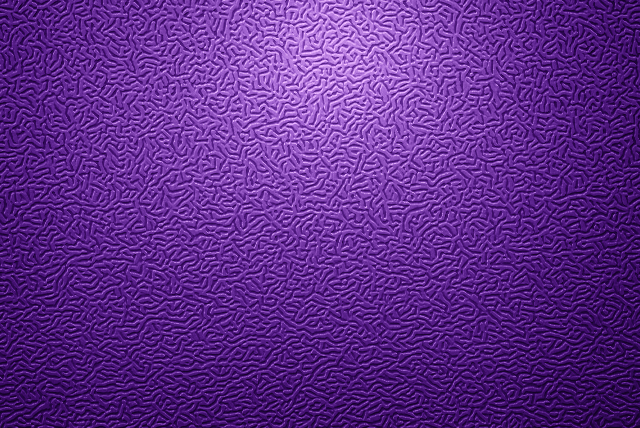
Reproduce this texture procedurally as a Shadertoy shader.

```glsl
#define WORM_SPACING 0.0142
#define CELL_PERIODS 1.15
#define RELIEF_STEP 0.22
#define RELIEF_GAIN 1.5
#define GROOVE_DEPTH 1.3
#define GRAIN_SIZE 0.003
#define GRAIN_GAIN 0.35
#define LIGHT_DIR vec2(-0.3, 0.95)

const float TAU = 6.28319;

vec3 hash32(vec2 p) {
    vec3 q = fract(p.xyx * vec3(0.1031, 0.1030, 0.0973));
    q += dot(q, q.yxz + 33.33);
    return fract((q.xxy + q.yzz) * q.zyx);
}

// Sum of randomly turned wave packets; the crests form short winding worms.
// p is in wave periods, spread is the range of wave angles about vertical.
float wormNoise(vec2 p, float spread) {
    vec2 g = p / CELL_PERIODS;
    vec2 cell = floor(g);
    vec2 phasor = vec2(0.0);
    for (int j = -1; j <= 1; j++) {
        for (int i = -1; i <= 1; i++) {
            vec2 id = cell + vec2(i, j);
            vec3 rnd = hash32(id + 71.0);
            vec2 d = g - id - hash32(id + 193.0).xy;
            float weight = max(0.0, 1.0 - dot(d, d));
            float angle = 0.27 * TAU + (rnd.x + rnd.y - 1.0) * spread;
            vec2 wave = vec2(cos(angle), sin(angle));
            float phase = TAU * (dot(wave, d) * CELL_PERIODS + rnd.z);
            phasor += weight * weight * vec2(cos(phase), sin(phase));
        }
    }
    return phasor.x / (length(phasor) + 0.2);
}

float plateau(float n) {
    return smoothstep(-0.6, 0.45, n);
}

float glow(vec2 p, vec2 center, vec2 radius) {
    vec2 d = (p - center) / radius;
    return exp(-dot(d, d));
}

// Broad lamp from above, a hot spot near the top, shade at the borders.
float lighting(vec2 p) {
    float light = 0.92 + 2.05 * glow(p, vec2(-0.03, 0.23), vec2(0.66, 0.48));
    light += 1.35 * glow(p, vec2(0.04, 0.44), vec2(0.27, 0.24));
    light -= 0.65 * smoothstep(0.3, 0.78, p.x);
    light -= 0.35 * smoothstep(0.5, 0.78, -p.x);
    return light - 0.3 * smoothstep(0.25, 0.52, -p.y);
}

// Violet ramp, one colour per unit of tone.
vec3 violet(float tone) {
    vec3 ramp[6] = vec3[6](
        vec3(0.14, 0.02, 0.27), vec3(0.24, 0.05, 0.41),
        vec3(0.35, 0.13, 0.55), vec3(0.50, 0.26, 0.69),
        vec3(0.66, 0.42, 0.84), vec3(0.85, 0.64, 0.95));
    vec3 color = ramp[0];
    for (int i = 1; i < 6; i++) {
        color = mix(color, ramp[i], clamp(tone - float(i - 1), 0.0, 1.0));
    }
    color *= 1.0 + 0.45 * clamp(tone, -1.0, 0.0);
    return color + 0.1 * clamp(tone - 5.0, 0.0, 1.0);
}

void mainImage(out vec4 fragColor, in vec2 fragCoord) {
    vec2 p = (fragCoord - 0.5 * iResolution.xy) / iResolution.y;

    // Worms lie flatter toward the bottom.
    float height = smoothstep(-0.45, 0.4, p.y);
    float spread = mix(1.4, 2.8, height);
    vec2 q = p / WORM_SPACING;
    float here = wormNoise(q, spread);
    float ahead = wormNoise(q + LIGHT_DIR * RELIEF_STEP, spread);

    // Embossed relief below, darker outlines on flat tops above.
    float relief = plateau(here) - plateau(ahead);
    float groove = 1.0 - smoothstep(-0.85, -0.25, here);
    float tone = lighting(p) + RELIEF_GAIN * mix(1.0, 0.75, height) * relief;
    tone -= GROOVE_DEPTH * mix(0.7, 1.3, height) * (groove - 0.28);

    // Fine grain and small glints on the lit flanks.
    float grain = hash32(floor(p / GRAIN_SIZE) + 500.0).x;
    tone += GRAIN_GAIN * (grain - 0.5);
    tone += 0.7 * smoothstep(0.3, 0.7, relief) * smoothstep(0.5, 1.0, grain);

    fragColor = vec4(violet(tone), 1.0);
}
```
